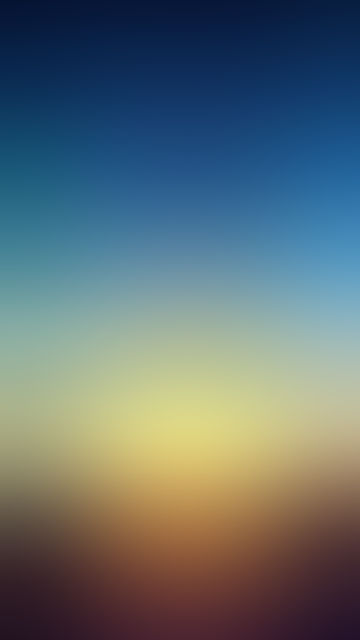
Give the GLSL for this background, as a WebGL 1 fragment shader.

```glsl
precision highp float;
uniform vec2 u_resolution;

const float PI = 3.14159;

// Blends toward the next colour between two heights
vec3 blend(vec3 color, vec3 next, float low, float high, float y) {
  return mix(color, next, clamp((y - low) / (high - low), 0.0, 1.0));
}

// Vertical gradients, from the ground up to the night sky
vec3 leftSky(float y) {
  vec3 c = vec3(0.13, 0.07, 0.13);
  c = blend(c, vec3(0.20, 0.12, 0.15), 0.00, 0.10, y);
  c = blend(c, vec3(0.36, 0.31, 0.26), 0.10, 0.19, y);
  c = blend(c, vec3(0.59, 0.57, 0.43), 0.19, 0.27, y);
  c = blend(c, vec3(0.69, 0.71, 0.54), 0.27, 0.35, y);
  c = blend(c, vec3(0.55, 0.69, 0.65), 0.35, 0.48, y);
  c = blend(c, vec3(0.26, 0.51, 0.59), 0.48, 0.61, y);
  c = blend(c, vec3(0.09, 0.34, 0.47), 0.61, 0.74, y);
  c = blend(c, vec3(0.04, 0.17, 0.33), 0.74, 0.87, y);
  return blend(c, vec3(0.02, 0.07, 0.19), 0.87, 1.0, y);
}

vec3 centerSky(float y) {
  vec3 c = vec3(0.28, 0.13, 0.19);
  c = blend(c, vec3(0.45, 0.25, 0.20), 0.00, 0.09, y);
  c = blend(c, vec3(0.65, 0.44, 0.25), 0.09, 0.17, y);
  c = blend(c, vec3(0.81, 0.67, 0.38), 0.17, 0.245, y);
  c = blend(c, vec3(0.89, 0.83, 0.48), 0.245, 0.30, y);
  c = blend(c, vec3(0.87, 0.86, 0.54), 0.30, 0.35, y);
  c = blend(c, vec3(0.65, 0.71, 0.62), 0.35, 0.48, y);
  c = blend(c, vec3(0.46, 0.60, 0.66), 0.48, 0.56, y);
  c = blend(c, vec3(0.25, 0.45, 0.61), 0.56, 0.65, y);
  c = blend(c, vec3(0.13, 0.32, 0.53), 0.65, 0.74, y);
  c = blend(c, vec3(0.06, 0.19, 0.37), 0.74, 0.87, y);
  return blend(c, vec3(0.025, 0.08, 0.21), 0.87, 1.0, y);
}

vec3 rightSky(float y) {
  vec3 c = vec3(0.12, 0.06, 0.16);
  c = blend(c, vec3(0.28, 0.17, 0.19), 0.00, 0.14, y);
  c = blend(c, vec3(0.50, 0.38, 0.30), 0.14, 0.22, y);
  c = blend(c, vec3(0.70, 0.61, 0.47), 0.22, 0.285, y);
  c = blend(c, vec3(0.78, 0.76, 0.61), 0.285, 0.35, y);
  c = blend(c, vec3(0.68, 0.75, 0.71), 0.35, 0.44, y);
  c = blend(c, vec3(0.50, 0.69, 0.77), 0.44, 0.52, y);
  c = blend(c, vec3(0.29, 0.57, 0.75), 0.52, 0.61, y);
  c = blend(c, vec3(0.12, 0.38, 0.60), 0.61, 0.74, y);
  c = blend(c, vec3(0.06, 0.22, 0.41), 0.74, 0.87, y);
  return blend(c, vec3(0.03, 0.11, 0.24), 0.87, 1.0, y);
}

// Joins both sides around a soft central column
vec3 skyAt(vec2 p) {
  vec3 sides = mix(leftSky(p.y), rightSky(p.y), smoothstep(0.0, 1.0, p.x));
  float glow = 0.5 + 0.5 * cos(2.0 * PI * (p.x - 0.52));
  return mix(sides, centerSky(p.y), glow);
}

// Averages nearby heights to round off the gradient joins
vec3 softSky(vec2 p, float radius) {
  vec3 sum = vec3(0.0);
  for (int i = -3; i <= 3; i++) {
    sum += skyAt(p + vec2(0.0, float(i) / 3.0 * radius));
  }
  return sum / 7.0;
}

void main() {
  vec2 uv = gl_FragCoord.xy / u_resolution;
  gl_FragColor = vec4(softSky(uv, 0.035), 1.0);
}
```
